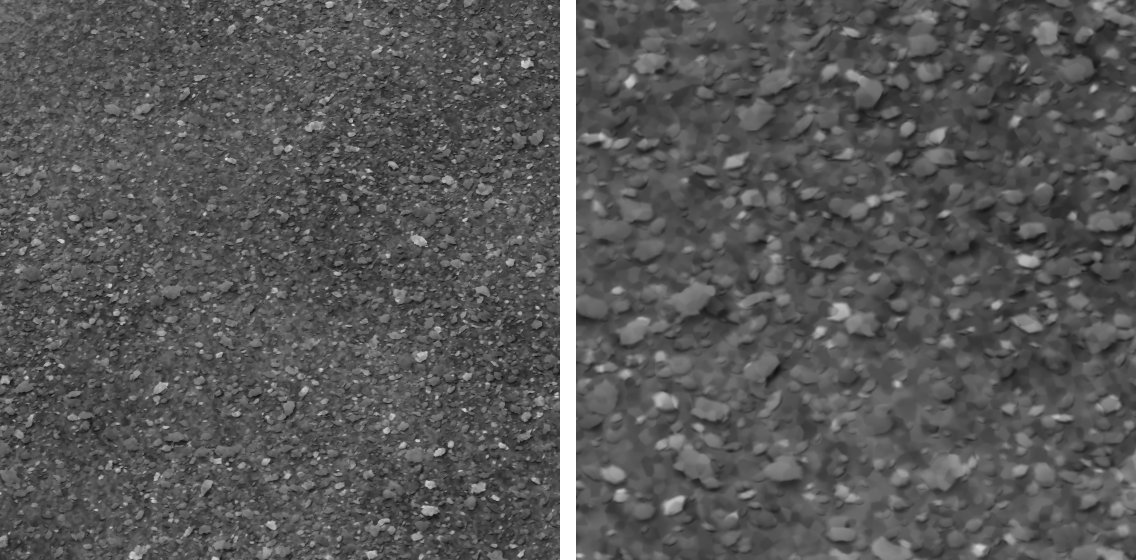
Left: the whole. Right: its middle third, enlarged.
Write a WebGL 2 fragment shader that draws this texture.

```glsl
#version 300 es
precision highp float;
// Grey gravel ground: soft grit from smooth cellular noise, covered by
// several scales of worn stones scattered on jittered grids. Each stone
// casts a soft shadow below it; layered sines vary density and dust.

#define GROUND_TONE 0.305
#define STONE_TONE 0.380
#define STONE_SPREAD 0.14
#define BRIGHT_GAIN 0.26
#define SHADOW 0.42
#define TILT 0.25
#define TILT_SPREAD 1.7
#define SOFTNESS 0.0021
#define GRIT 0.25
#define ROUNDNESS 0.35
#define PATCHES 0.022
#define DUST_TONE 0.42

uniform vec2 u_resolution;
out vec4 fragColor;

const float TAU = 6.2831853;

vec4 hash4(vec2 p) {
    vec4 q = fract(p.xyxy * vec4(0.1031, 0.1030, 0.0973, 0.1099));
    q += dot(q, q.wzxy + 33.33);
    return fract((q.xxyz + q.yzzw) * q.zywx);
}

mat2 rotation(float a) {
    float c = cos(a), s = sin(a);
    return mat2(c, s, -s, c);
}

// Broad patches from layered sines, roughly -1 to 1
float clouds(vec2 p) {
    float sum = 0.0, amp = 0.5;
    p *= 7.0;
    for (int i = 0; i < 4; i++) {
        sum += amp * sin(p.x + 1.3 * sin(p.y + 0.7));
        p = rotation(1.1) * p * 1.7 + 2.3;
        amp *= 0.65;
    }
    return sum;
}

// Smooth cellular noise: random cell tones blended by distance, about -0.5 to 0.5
float grit(vec2 p) {
    vec2 id = floor(p);
    float sum = 0.0, weights = 0.0;
    for (int y = -1; y <= 1; y++)
    for (int x = -1; x <= 1; x++) {
        vec2 cell = id + vec2(x, y);
        vec4 h = hash4(cell + 19.0);
        vec2 v = p - cell - h.xy;
        float w = exp(-7.0 * dot(v, v));
        sum += w * h.z;
        weights += w;
    }
    return sum / weights - 0.5;
}

// Distance to an irregular polygon, worn toward a disc
float wornPolygon(vec2 q, float radius, float seed) {
    float d = -1.0;
    for (int i = 0; i < 6; i++) {
        float r = fract(seed * 17.3 * float(i + 1) + 0.37 * float(i));
        float a = (float(i) + 0.7 * r) * TAU / 6.0;
        d = max(d, dot(q, vec2(cos(a), sin(a))) - radius * (0.70 + 0.42 * r));
    }
    return mix(d, length(q) - 0.95 * radius, ROUNDNESS);
}

// Lays one scale of stones over the given shade
float addStones(float shade, vec2 p, float cells, float density, float seed, float mottle) {
    vec2 g = p * cells, id = floor(g);
    float soft = SOFTNESS * cells;
    for (int y = 1; y >= -1; y--)
    for (int x = -1; x <= 1; x++) {
        vec2 cell = id + vec2(x, y);
        vec4 h = hash4(cell + seed);
        if (h.z > density * (1.0 + 0.5 * clouds(cell / cells))) continue;
        vec4 k = hash4(cell + seed + 71.0);
        vec2 v = g - cell - 0.1 - 0.8 * h.xy;
        float radius = mix(0.22, 0.47, k.x * k.x);

        // Stones are wider than tall and lean the same way; grit chips the rim
        mat2 turn = rotation(-TILT - TILT_SPREAD * (k.y - 0.5));
        vec2 stretch = vec2(0.82, mix(0.95, 1.7, k.z));
        vec2 q = turn * v * stretch;
        float d = wornPolygon(q, radius, k.w) - 2.5 * mottle * radius;
        float body = 1.0 - smoothstep(-soft, soft, d);

        // Soft shadow to the lower right
        vec2 s = turn * (v - radius * vec2(0.15, -0.38)) * stretch;
        float shadow = 1.0 - smoothstep(0.55, 1.35, length(s) / radius);
        shade *= 1.0 - SHADOW * shadow * (1.0 - body);

        // Lit from the upper left; the palest stones are the most speckled
        float bright = pow(h.w, 4.5);
        float tone = STONE_TONE + STONE_SPREAD * (k.w - 0.5) + BRIGHT_GAIN * bright;
        tone += 0.06 * dot(v, vec2(-0.35, 0.95)) / radius;
        tone += mottle * (0.6 + 1.2 * bright);
        shade = mix(shade, tone, body);
    }
    return shade;
}

void main() {
    vec2 uv = gl_FragCoord.xy / u_resolution;

    // Slight recession: stones shrink toward the top
    vec2 p = vec2((uv.x - 0.5) * (1.0 + 0.2 * uv.y), uv.y * (1.0 + 0.2 * uv.y));
    float patches = clouds(p + 3.0);
    float mottle = GRIT * (0.5 * grit(p * 170.0) + 0.5 * grit(p * 80.0 + 7.0));

    // Ground, then stones from fine to coarse
    float shade = GROUND_TONE + PATCHES * patches + mottle;
    shade = addStones(shade, p, 110.0, 0.50, 11.0, mottle);
    shade = addStones(shade, p, 68.0, 0.45, 137.0, mottle);
    shade = addStones(shade, p, 42.0, 0.36, 263.0, mottle);
    shade = addStones(shade, p, 27.0, 0.15, 389.0, mottle);

    // Pale dust in the upper left corner
    float dust = 1.0 - smoothstep(0.0, 0.42, length((uv - vec2(0.0, 1.0)) * vec2(1.0, 0.8)));
    shade = mix(shade, DUST_TONE + mottle, 0.55 * dust);
    shade += PATCHES * patches;
    fragColor = vec4(vec3(clamp(shade, 0.0, 1.0)), 1.0);
}
```
